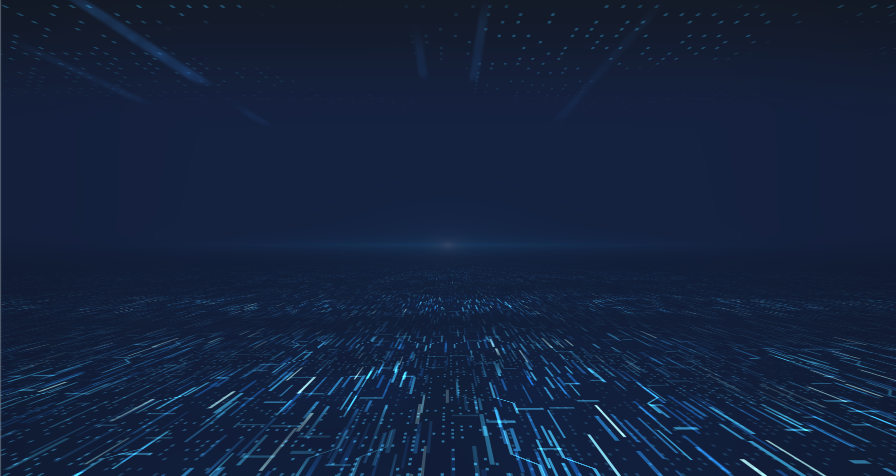
Give the GLSL for this background, as a WebGL 1 fragment shader.

```glsl
precision highp float;
uniform vec2 u_resolution;

float hash(vec2 p) {
  return fract(sin(dot(p, vec2(127.1, 311.7))) * 43758.5453);
}

float noise(vec2 p) {
  vec2 i = floor(p), f = fract(p);
  f = f * f * (3.0 - 2.0 * f);
  return mix(mix(hash(i), hash(i + vec2(1, 0)), f.x),
             mix(hash(i + vec2(0, 1)), hash(i + vec2(1, 1)), f.x), f.y);
}

// Coverage of a box, dimmed where it is thinner than the filter width
float box(vec2 d, vec2 size, vec2 blur) {
  vec2 c = smoothstep(0.65 * blur, -0.65 * blur, abs(d) - size) * size / (size + 0.15 * blur);
  return c.x * c.y;
}

// Random bars in lanes: x is coverage, y a random tint
vec2 bars(vec2 g, vec2 cell, vec2 size, float density, float seed, vec2 blur) {
  float lane = floor(g.x / cell.x);
  g.y += cell.y * hash(vec2(lane, seed));
  vec2 id = vec2(lane, floor(g.y / cell.y));
  vec2 d = (fract(g / cell) - 0.5) * cell;
  size *= 0.4 + 0.6 * vec2(hash(id + seed + 3.0), hash(id + seed + 7.0));
  float on = step(hash(id + seed), density);
  return vec2(on * box(d, size, blur), hash(id + seed + 11.0));
}

// Circuit traces: long lines with one diagonal jog
float traces(vec2 g, float seed, vec2 blur) {
  vec2 cell = vec2(0.24, 0.9);
  vec2 id = floor(g / cell);
  vec2 d = (fract(g / cell) - 0.5) * cell;
  float side = hash(id + seed) < 0.5 ? -1.0 : 1.0;
  d.x -= side * clamp(d.y + 0.2 * hash(id + 5.0) - 0.1, -0.055, 0.055);
  return step(hash(id + seed + 2.0), 0.35) * box(d, vec2(0.008, 0.32), blur);
}

float dots(vec2 g, float cell, float density, vec2 blur) {
  vec2 id = floor(g / cell);
  vec2 d = (fract(g / cell) - 0.5) * cell;
  return step(hash(id + 31.0), density) * box(d, vec2(0.007, 0.012), blur);
}

// Soft overhead ray aimed at the vanishing point, between two heights
float ray(vec2 p, float slope, float low, float high, float width) {
  float d = (p.x - slope * p.y) / sqrt(1.0 + slope * slope);
  float along = smoothstep(low - 0.01, low + 0.015, p.y)
              * (1.0 - smoothstep(high - 0.04, high + 0.03, p.y));
  return along * smoothstep(width, width * 0.3, abs(d));
}

void main() {
  vec2 uv = gl_FragCoord.xy / u_resolution;
  vec2 p = (gl_FragCoord.xy - u_resolution * vec2(0.5, 0.485)) / u_resolution.y;

  // Perspective plane shared by floor and ceiling
  float height = abs(p.y);
  float depth = 1.0 / max(height, 0.012);
  vec2 g = vec2(p.x * depth, depth);
  vec2 blur = vec2(depth * sqrt(1.0 + g.x * g.x), depth * depth) / u_resolution.y;

  // Night gradient
  vec3 navy = vec3(0.078, 0.128, 0.245);
  vec3 sky = mix(navy, vec3(0.075, 0.1, 0.15), smoothstep(0.24, 0.56, p.y));
  vec3 ground = mix(vec3(0.066, 0.112, 0.21), vec3(0.066, 0.112, 0.212),
                    smoothstep(0.1, 0.48, height));
  vec3 color = mix(ground, sky, smoothstep(-0.06, 0.03, p.y));
  color *= 1.0 - 0.06 * smoothstep(0.5, 1.0, abs(p.x));

  // Horizon glow and its core
  color += vec3(0.005, 0.06, 0.085) * exp(-height * 75.0 - p.x * p.x * 5.0);
  color += vec3(0.005, 0.03, 0.04) * exp(-length(p * vec2(7.0, 16.0)));
  color += vec3(0.11, 0.05, 0.03) * exp(-length(p * vec2(55.0, 95.0)));

  if (p.y < 0.0) {
    // Floor lights gather in bands
    float band = smoothstep(0.14, 0.25, height)
               + 0.95 * exp(-pow((height - 0.125) / 0.022, 2.0))
               + 0.5 * exp(-pow((height - 0.065) / 0.025, 2.0));
    float patches = smoothstep(0.2, 0.65, noise(g * vec2(2.2, 1.2) + 4.0));
    float light = band * (0.3 + 0.9 * patches) * (1.0 - 0.25 * smoothstep(0.4, 1.0, abs(p.x)));
    for (int i = 0; i < 4; i++) {
      float layer = float(i);
      vec2 bar = bars(g + layer * 0.019, vec2(0.045 + 0.011 * layer, 0.6 - 0.06 * layer),
                      vec2(0.0125, 0.25), 0.22 - 0.02 * layer, 17.0 * layer, blur);
      vec3 tint = mix(vec3(0.03, 0.17, 0.32), vec3(0.2, 0.62, 0.68), bar.y * bar.y);
      tint = mix(tint, vec3(0.58, 0.76, 0.68), smoothstep(0.92, 0.95, bar.y));
      color += tint * bar.x * light;
    }
    // Short cross links, jogged traces and points
    vec2 links = bars(g, vec2(0.2, 0.19), vec2(0.09, 0.018), 0.2, 53.0, blur);
    color += vec3(0.14, 0.42, 0.5) * links.x * light;
    color += vec3(0.17, 0.5, 0.58) * traces(g, 71.0, blur) * light;
    color += vec3(0.15, 0.45, 0.55) * dots(g, 0.05, 0.3, blur) * band * (1.0 - patches * 0.6);
    color += vec3(0.0, 0.012, 0.03) * light * exp(-p.x * p.x * 3.0);
  } else {
    // Ceiling rays and sparse points
    float rays = ray(p, -1.51, 0.34, 0.53, 0.015)
               + 0.5 * ray(p, -1.51, 0.255, 0.285, 0.01)
               + 0.35 * ray(p, -2.13, 0.3, 0.42, 0.01)
               + 0.45 * ray(p, -0.145, 0.35, 0.44, 0.013)
               + 0.5 * ray(p, 0.155, 0.345, 0.5, 0.014)
               + 0.22 * ray(p, 0.88, 0.26, 0.5, 0.013);
    color += vec3(0.03, 0.11, 0.19) * rays * (0.6 + 0.4 * noise(p * 60.0));
    float cluster = smoothstep(0.25, 0.6, noise(g * 1.7 + 9.0));
    color += vec3(0.06, 0.26, 0.33) * dots(g, 0.07, 0.4, blur)
           * cluster * smoothstep(0.25, 0.42, p.y);
  }

  // Pale left border
  color = mix(color, vec3(0.45, 0.5, 0.55), 0.6 * smoothstep(0.002, 0.0005, uv.x));
  gl_FragColor = vec4(color, 1.0);
}
```
